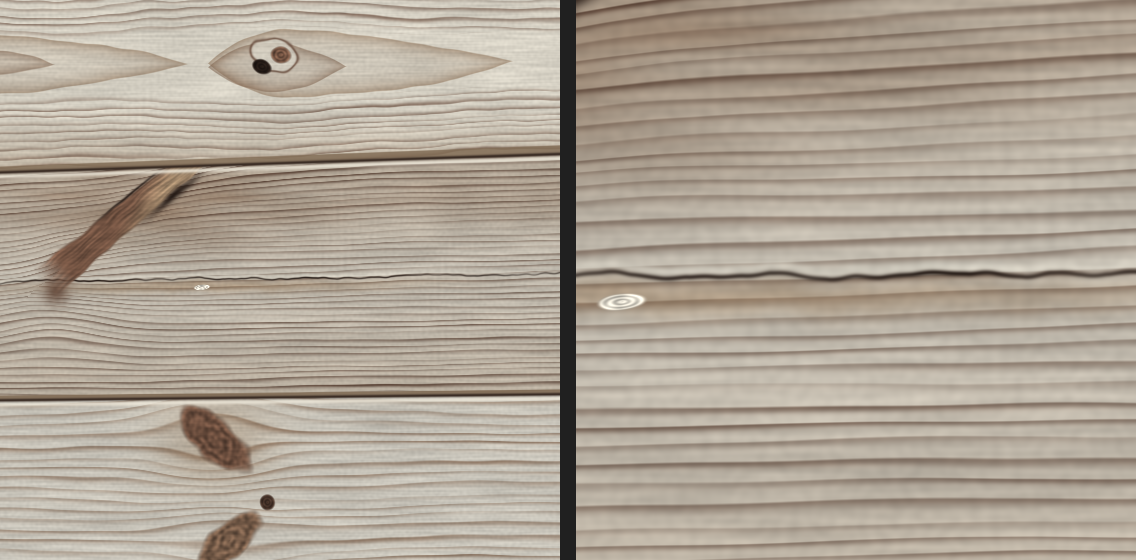
Left: the whole. Right: its middle third, enlarged.
A WebGL 1 fragment shader for this texture:

```glsl
precision highp float;
// Three weathered pine boards with grain, knots, seams and a split.
uniform vec2 u_resolution;

#define PALE vec3(.83, .81, .76)
#define GREY vec3(.785, .77, .73)
#define TAN vec3(.62, .52, .41)
#define BROWN vec3(.4, .29, .23)
#define DARK vec3(.15, .11, .09)
#define RINGS vec3(66, 37, 54)

float hash(vec2 i) { return fract(sin(dot(i, vec2(127.1, 311.7))) * 43758.5); }

float corner(vec2 i, vec2 f) {
  float a = 6.2832 * hash(i);
  return dot(vec2(cos(a), sin(a)), f);
}

// Gradient noise
float noise(vec2 p) {
  vec2 i = floor(p), f = p - i, u = f * f * (3. - 2. * f), e = vec2(1, 0);
  return mix(mix(corner(i, f), corner(i + e, f - e), u.x),
    mix(corner(i + e.yx, f - e.yx), corner(i + 1., f - 1.), u.x), u.y);
}

// Late wood: slow rise to a dark line, then a crisp edge
float rings(float v, float x) {
  v += .6 * noise(vec2(x * 1.5, v * .45)) + .18 * noise(vec2(x * 10., v * .8));
  float id = floor(v), t = v - id, late = smoothstep(.2, .88, t);
  float weight = .35 + .6 * hash(vec2(id, 3)) + .5 * noise(vec2(x * 4., id * 1.7));
  return weight * late * (.3 + .7 * late * late) * (1. - smoothstep(.86, 1., t));
}

float bump(vec2 d, vec2 size) { d /= size; return exp(-dot(d, d)); }
float line(float d, float width) { d /= width; return exp(-d * d); }

// Stain in a long pointed loop, strongest at its rim
float spindle(vec2 d, vec2 reach, float width) {
  float s = d.x / (d.x < 0. ? reach.x : reach.y);
  float depth = width * (1. - min(s * s, 1.)) - abs(d.y);
  return smoothstep(0., .003, depth) * (.1 + .9 * exp(-max(depth, 0.) / .012));
}

// Radius in a tilted, ragged ellipse; 1 at its rim
float oval(vec2 d, vec2 size, float angle) {
  vec2 r = vec2(cos(angle), sin(angle));
  return length(vec2(dot(d, r), r.x * d.y - r.y * d.x) / size) + .2 * noise(d * 38.);
}

vec3 knot(vec3 c, vec2 d, vec2 size, float angle, vec3 tint) {
  float r = oval(d, size, angle);
  tint *= .95 + .13 * sin(r * 17.) + .35 * noise(d * 120.);
  return mix(c, tint, 1. - smoothstep(.78, 1.08, r));
}

vec3 topBoard(vec2 p) {
  vec2 q = p + vec2(0, .01 * noise(p * vec2(6, 9)) + .004 * noise(p * 21.));
  float d = q.y - .88 - .012 * p.x - .03 * p.x * smoothstep(.03, .18, .885 - p.y);
  float v = abs(d) - .047 - .018 * line(p.x - .5, .2);
  vec3 c = mix(PALE, TAN, .3 - .3 * smoothstep(.68, .82, p.y));
  c = mix(c, BROWN, .7 * rings(v * RINGS.x, p.x) * smoothstep(-.003, .004, v));
  // Cathedral loops
  float outer = max(spindle(q - vec2(.51, .886), vec2(.14, .41), .058),
    spindle(q - vec2(-.03, .887), vec2(.5, .37), .05));
  float inner = max(spindle(q - vec2(.48, .88), vec2(.11, .14), .042),
    spindle(q - vec2(-.02, .888), vec2(.3, .12), .022));
  c = mix(c, mix(TAN, BROWN, .25), .75 * outer);
  c = mix(c, mix(TAN, BROWN, .6), .7 * inner);
  // Eye with knots
  float eye = oval(p - vec2(.492, .902), vec2(.044, .031), -.2);
  c = mix(c, PALE, .8 - .8 * smoothstep(.85, 1., eye));
  c = mix(c, BROWN, .75 * line(eye - .95, .07));
  c = knot(c, p - vec2(.502, .902), vec2(.019, .015), 0., BROWN * 1.2);
  return knot(c, p - vec2(.468, .881), vec2(.018, .013), -.3, DARK);
}

vec3 middleBoard(vec2 p, float lower, float upper) {
  // Branch: t runs down its axis, side is negative on its right
  vec2 d = p - vec2(.322, .695);
  float t = dot(d, vec2(-2.63, -2.18)), side = dot(d, vec2(-.64, .77)) + .006 * noise(p * 25.);
  float y = p.y - sign(side) * .035 * exp(-abs(side) / .06) * (1. - smoothstep(.8, 1.25, t));
  y -= .03 * bump(p - vec2(.09, .43), vec2(.13, .07)) - .004 * noise(p * vec2(5, 8));
  float h = (y - lower) / (upper - lower), edge = abs(2. * h - 1.);
  float stain = bump(p - vec2(.27, .63), vec2(.25, .07)) + .5 * bump(p - vec2(.95, .65), vec2(.4, .05));
  vec3 c = mix(GREY, TAN, .1 + .2 * edge);
  c = mix(c, mix(TAN, BROWN, .45), stain * (.55 + .5 * noise(p * vec2(6, 40))));
  c = mix(c, BROWN * .85, rings(h * RINGS.y, p.x) * (.62 + .35 * edge * edge));
  // Weathered band, split and chip
  float split = p.y - .495 - .016 * p.x - .006 * noise(vec2(p.x * 14., .5)) - .003 * noise(vec2(p.x * 60., .5));
  float open = .65 + .6 * noise(vec2(p.x * 9., .5));
  c = mix(c, TAN, .6 * bump(vec2(p.x - .38, split + .013), vec2(.36, .011)));
  c = mix(c, PALE, open * line(split - .004, .003));
  c = mix(c, DARK, open * line(split, .0016));
  c = knot(c, p - vec2(.361, .487), vec2(.015, .005), .1, PALE * 1.1);
  // Embedded branch, its foot and gaps
  c = mix(c, BROWN, .85 * bump(p - vec2(.1, .48), vec2(.022)));
  float wood = smoothstep(-.003, .003, .021 + .008 * t - abs(side)) * (1. - smoothstep(.9, 1.1, t));
  vec3 branch = mix(TAN, BROWN * 1.1, smoothstep(0., .5, t + 8. * side));
  c = mix(c, branch * (1. + .4 * noise(vec2(t * 7., side * 220.))), wood);
  c = mix(c, DARK, bump(vec2(t - .12, side + .027), vec2(.17, .007)));
  return mix(c, DARK, .9 * bump(vec2(t - .32, side - .025), vec2(.25, .0025)));
}

vec3 bottomBoard(vec2 p) {
  vec2 big = p - vec2(.382, .217), small = p - vec2(.478, .103), low = p - vec2(.41, .035);
  float y = p.y - .011 * p.x + .012 * noise(p * vec2(3, 6)) - .95 * big.y * bump(big, vec2(.11, .075))
    - .8 * small.y * bump(small, vec2(.06, .025)) - .9 * low.y * bump(low, vec2(.12, .055));
  vec3 c = mix(GREY, mix(TAN, BROWN, .6), .75 * rings(y * RINGS.z, p.x));
  c = mix(c, TAN, .45 * bump(big, vec2(.1, .08)));
  c = knot(c, big, vec2(.084, .037), -.75, BROWN * 1.08);
  c = knot(c, low, vec2(.072, .032), .7, mix(TAN, BROWN, .65));
  return knot(c, small, vec2(.014), 0., mix(BROWN, DARK, .5));
}

// Chamfer above, shadow, bright edge below
vec3 seam(vec3 c, float s, float depth) {
  c = mix(c, TAN * .82, .85 * smoothstep(-.002, 0., s) * (1. - smoothstep(depth, depth + .003, s)));
  c = mix(c, PALE * 1.12, .8 * line(s + .008, .004));
  return mix(c, DARK * 1.3, .9 * line(s, .003));
}

void main() {
  vec2 p = gl_FragCoord.xy / u_resolution;
  float upper = .692 + .033 * p.x, lower = .285 + .011 * p.x;
  vec3 c = p.y > upper ? topBoard(p) : p.y > lower ? middleBoard(p, lower, upper) : bottomBoard(p);
  // Fine fibres and weathering
  c *= 1. + .09 * noise(p * vec2(14, 240)) + .07 * noise(p * vec2(5, 22)) + .05 * noise(p * 150.);
  c = seam(c, p.y - upper, .009 + .005 * p.x);
  gl_FragColor = vec4(seam(c, p.y - lower, .007), 1);
}
```
